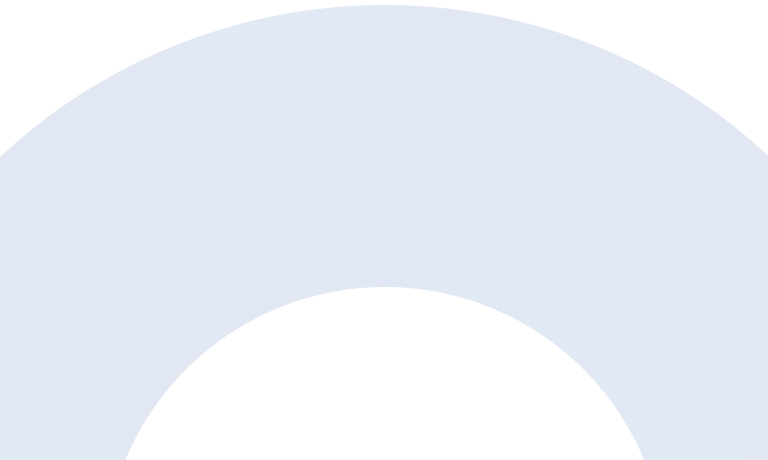
Write a Shadertoy shader that draws this background.

```glsl
// A broad pale blue ring arches over a white ground, centred below the canvas.
// Two circle distances cut the ring; faint diagonal bands of tint, built from
// soft steps along a slanted axis, shade it. Lengths are in canvas heights.

const vec3 WHITE = vec3(1.0);
const vec3 SHADED_BLUE = vec3(0.882, 0.906, 0.954);
const vec3 LIGHT_BLUE = vec3(0.882, 0.914, 0.961);

const float OUTER_RADIUS = 1.2239;
const float INNER_RADIUS = 0.6109;
const vec2 BAND_AXIS = vec2(0.79, 0.61);

// Signed distance to a ring, negative inside the band
float ringDistance(vec2 p, vec2 center, float inner, float outer) {
    float radius = length(p - center);
    return max(radius - outer, inner - radius);
}

// Soft rise from 0 to 1 around an edge
float softStep(float edge, float halfWidth, float x) {
    return smoothstep(edge - halfWidth, edge + halfWidth, x);
}

// Alternating light and shaded bands along the slanted axis
vec3 bandTint(float along) {
    float lowerLight = 1.0 - softStep(0.23, 0.06, along);
    float middleLight = softStep(0.916, 0.03, along)
                      * (1.0 - softStep(1.317, 0.05, along));
    return mix(SHADED_BLUE, LIGHT_BLUE, lowerLight + 0.8 * middleLight);
}

void mainImage(out vec4 fragColor, in vec2 fragCoord) {
    vec2 p = fragCoord / iResolution.y;
    float aspect = iResolution.x / iResolution.y;
    float pixel = 1.0 / iResolution.y;

    // Ring coverage with a one-pixel smooth edge
    vec2 center = vec2(0.501 * aspect, -0.2348);
    float dist = ringDistance(p, center, INNER_RADIUS, OUTER_RADIUS);
    float coverage = clamp(0.5 - dist / pixel, 0.0, 1.0);

    // Tinted ring over the white ground
    vec3 color = mix(WHITE, bandTint(dot(p, BAND_AXIS)), coverage);
    fragColor = vec4(color, 1.0);
}
```
